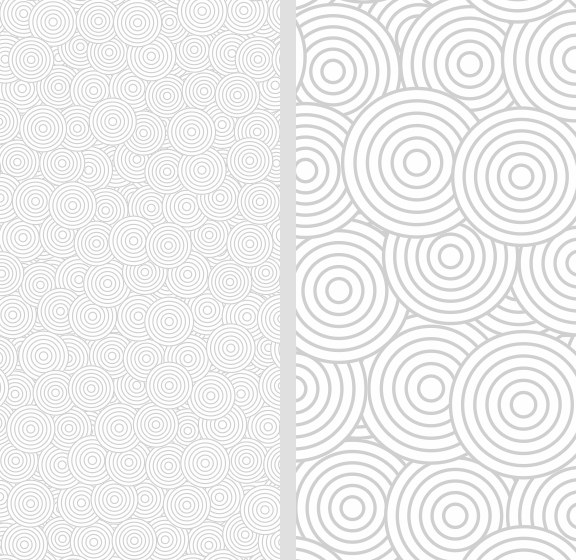
Left, the full canvas; right, a detail of the centre.
A Shadertoy shader for this pattern:

```glsl
// Overlapping discs of thin grey concentric rings, scattered on white paper.

const vec3 PAPER = vec3(0.996);
const vec3 LINE = vec3(0.81);

// Lengths are fractions of the canvas width.
const float CELL = 0.134;
const float JITTER = 0.38;        // share of a cell
const float MIN_RADIUS = 0.078;
const float MAX_RADIUS = 0.089;
const float HALF_LINE = 0.002;
const float RINGS = 6.0;
const int LAYERS = 4;             // layer 0 fills the gaps below the others

vec3 hash3(vec2 p) {
    vec3 q = fract(p.xyx * vec3(0.1031, 0.1030, 0.0973));
    q += dot(q, q.yxz + 33.33);
    return fract((q.xxy + q.yzz) * q.zyx);
}

// Antialiased coverage of a shape from its inner distance.
float coverage(float inside, float pixel) {
    return clamp(inside / pixel + 0.5, 0.0, 1.0);
}

// Ink of the ring nearest to distance d from the disc centre.
float ringInk(float d, float radius, float pixel) {
    float spacing = radius / RINGS;
    float nearest = clamp(round(d / spacing), 1.0, RINGS) * spacing;
    return coverage(HALF_LINE - abs(d - nearest), pixel);
}

// Lays one opaque disc over the ink already drawn.
float paintDisc(float ink, float d, float radius, float pixel) {
    ink *= 1.0 - coverage(radius - d, pixel);
    return max(ink, ringInk(d, radius, pixel));
}

// Paints the nearby discs of one layer, on a jittered and staggered grid.
float paintLayer(float ink, vec2 p, int layer, float pixel) {
    bool filler = layer == 0;
    vec2 grid = p / CELL;
    for (int j = -1; j <= 1; j++) {
        float row = floor(grid.y) + float(j);
        float shift = 0.5 * mod(row, 2.0) + (filler ? 0.5 : 0.0);
        for (int i = -1; i <= 1; i++) {
            vec2 id = vec2(floor(grid.x - shift) + float(i), row);
            vec3 rnd = hash3(id + (filler ? 71.0 : 19.0));
            int discLayer = filler ? 0 : 1 + int(rnd.z * float(LAYERS - 1));
            if (discLayer != layer) continue;

            vec2 centre = id + vec2(shift, 0.0) + 0.5 + JITTER * (rnd.xy - 0.5);
            float radius = mix(MIN_RADIUS, MAX_RADIUS, fract(rnd.z * 17.0));
            ink = paintDisc(ink, CELL * length(grid - centre), radius, pixel);
        }
    }
    return ink;
}

void mainImage(out vec4 fragColor, in vec2 fragCoord) {
    float pixel = 1.0 / iResolution.x;
    vec2 p = fragCoord * pixel;

    // Stack the layers from the bottom up.
    float ink = 0.0;
    for (int layer = 0; layer < LAYERS; layer++) {
        ink = paintLayer(ink, p, layer, pixel);
    }
    fragColor = vec4(mix(PAPER, LINE, ink), 1.0);
}
```
